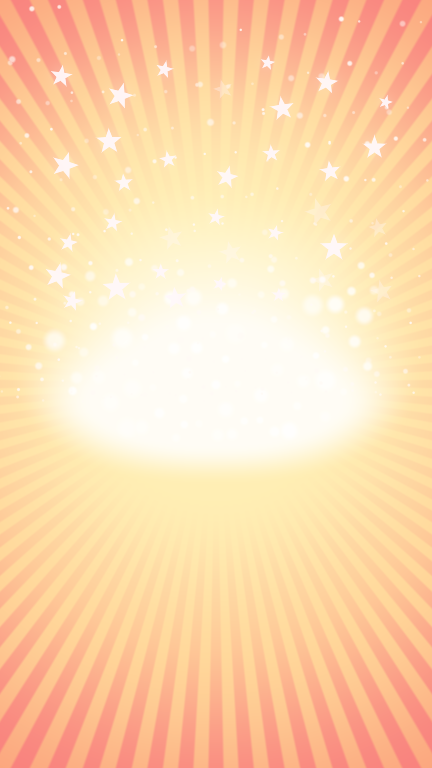
Write a Shadertoy shader that draws this background.

```glsl
const float TAU = 6.2831853;
const float RAY_COUNT = 80.0;
const vec3 CREAM = vec3(1.0, 0.93, 0.70);
const vec3 APRICOT = vec3(1.0, 0.84, 0.60);
const vec3 CORAL = vec3(0.985, 0.64, 0.49);
const vec3 PINK = vec3(0.97, 0.43, 0.49);
const vec3 WARM_WHITE = vec3(1.0, 0.99, 0.96);

float hash(float n) {
    return fract(sin(n * 127.1 + 3.7) * 43758.5453);
}

vec2 hash2(float n) {
    return vec2(hash(n), hash(n + 71.3));
}

// Signed distance to the edges of a five-pointed star
float starDistance(vec2 p, float radius) {
    float sector = TAU / 5.0;
    float a = mod(atan(p.x, p.y) + 0.5 * sector, sector) - 0.5 * sector;
    vec2 q = length(p) * vec2(cos(a), abs(sin(a)));
    return dot(q - vec2(radius, 0.0), vec2(0.35, 0.936));
}

vec2 rotate(vec2 p, float a) {
    return mat2(cos(a), -sin(a), sin(a), cos(a)) * p;
}

// Radial gradient with rays that fade out towards the centre
vec3 sunburst(vec2 p, float pixel) {
    float r = length(p);
    vec3 color = mix(CREAM, APRICOT, smoothstep(0.14, 0.4, r));
    color = mix(color, CORAL, smoothstep(0.34, 0.62, r));
    float wave = cos(RAY_COUNT * atan(p.x, -p.y));
    float softness = 0.2 + 0.7 * RAY_COUNT * pixel / max(r, 0.05);
    float ray = smoothstep(-softness, softness, wave);
    float strength = 0.1 * smoothstep(0.15, 0.3, r) + 0.55 * smoothstep(0.28, 0.58, r);
    return mix(color, PINK, ray * strength);
}

// Bowl-shaped light: firm lower rim, long fade upwards
float bowlGlow(vec2 p) {
    vec2 q = p - vec2(0.0, 0.035);
    float above = smoothstep(-0.08, 0.1, q.y);
    vec2 radii = vec2(0.265, q.y < 0.0 ? 0.163 : 0.23);
    vec2 e = pow(abs(q) / radii, vec2(2.4));
    float d = pow(e.x + e.y, 1.0 / 2.4);
    return 1.0 - smoothstep(mix(0.7, 0.0, above), 1.03, d);
}

// Large soft discs inside the light
float bokeh(vec2 p) {
    float light = 0.0;
    for (int i = 0; i < 70; i++) {
        float k = float(i);
        vec2 h = hash2(k + 11.0);
        float height = mix(-0.07, 0.16, fract(k * 0.755));
        float spread = mix(0.26, 0.42, smoothstep(-0.07, 0.02, height));
        vec2 center = vec2((fract(k * 0.570 + 0.3) - 0.5) * spread, height);
        float radius = mix(0.006, 0.019, h.x * h.x);
        float disc = 1.0 - smoothstep(0.35 * radius, radius, length(p - center));
        light = max(light, mix(0.35, 0.85, h.y) * disc);
    }
    return light;
}

// Small sparks thrown upwards, denser near the light
float sparks(vec2 p, float pixel) {
    float light = 0.0;
    for (int i = 0; i < 240; i++) {
        float k = float(i);
        vec2 h = hash2(k + 203.0);
        float height = mix(-0.02, 0.49, pow(fract(k * 0.755), 1.6));
        vec2 center = vec2((fract(k * 0.570 + 0.2) - 0.5) * 0.56, height);
        center += 0.02 * (h - 0.5);
        float radius = mix(0.0016, 0.0058, h.x * h.x * h.x);
        float d = length(p - center);
        float disc = 1.0 - smoothstep(0.4 * radius, radius + 0.6 * pixel, d);
        light = max(light, disc * mix(0.35, 0.95, h.y));
    }
    return light;
}

// Tilted stars in a fan above the light, some nearly transparent
float stars(vec2 p, float pixel) {
    float light = 0.0;
    for (int i = 0; i < 34; i++) {
        float k = float(i);
        vec2 h = hash2(k + 57.0);
        float height = mix(0.1, 0.44, pow(fract(k * 0.755 + 0.3), 1.3));
        float x = (fract(k * 0.570 + 0.54) - 0.5) * 0.48;
        float radius = mix(0.009, 0.019, h.x);
        vec2 q = rotate(p - vec2(x, height), (h.y - 0.5) * 0.7);
        float d = starDistance(q, radius);
        float opacity = h.y > 0.75 ? 0.35 : 0.95;
        float halo = 0.12 * exp(-dot(q, q) / (radius * radius));
        float shape = 1.0 - smoothstep(-0.6 * pixel, 0.6 * pixel, d);
        light = max(light, opacity * max(halo, shape));
    }
    return light;
}

void mainImage(out vec4 fragColor, in vec2 fragCoord) {
    vec2 p = (fragCoord - 0.5 * iResolution.xy) / iResolution.y;
    float pixel = 1.0 / iResolution.y;
    vec3 color = sunburst(p, pixel);

    // Pale haze rising from the light
    vec2 haze = (p - vec2(0.0, 0.15)) / vec2(0.21, 0.23);
    color = mix(color, vec3(1.0, 0.95, 0.73), 0.85 * exp(-dot(haze, haze)));

    // Light and scattered sparkle
    color = mix(color, WARM_WHITE, bowlGlow(p));
    color = mix(color, vec3(1.0), bokeh(p));
    color = mix(color, vec3(1.0, 0.98, 0.96), sparks(p, pixel));
    color = mix(color, vec3(1.0, 0.97, 0.98), stars(p, pixel));
    fragColor = vec4(color, 1.0);
}
```
